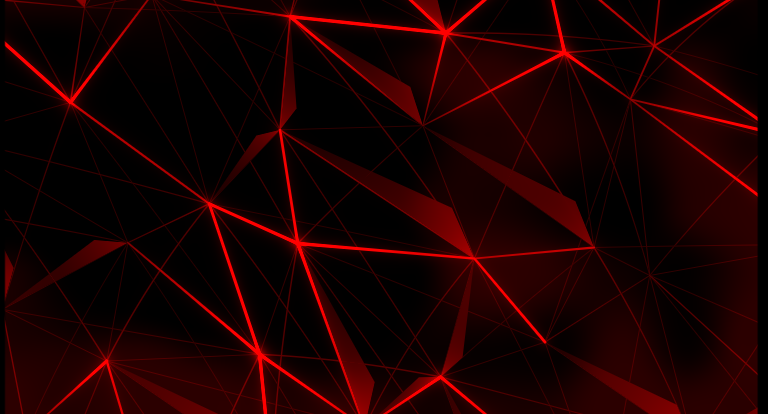
A Shadertoy shader for this background:

```glsl
#define AXIS_A vec2(0.31, -0.23)   // falling diagonal of the lattice
#define AXIS_B vec2(0.04, -0.33)   // near-vertical lattice axis
#define JITTER 0.62
#define THIN 0.0011
#define THICK 0.0040
#define FAINT_LEVEL 0.19
#define GLOW_RADIUS 0.012
#define GLOW_LEVEL 0.24
#define HAZE_LEVEL 0.17
#define HAZE_SCALE 2.6
#define SHARD_CHANCE 0.10
#define SEED 7.0

const vec2 LINKS[6] = vec2[6](vec2(1, 0), vec2(0, 1), vec2(1, -1),
                              vec2(1, 1), vec2(2, -1), vec2(1, -2));

float hash(vec2 v) {
    return fract(sin(dot(v + SEED, vec2(127.1, 311.7))) * 43758.5453);
}

float noise(vec2 p) {
    vec2 i = floor(p), f = fract(p);
    f = f * f * (3.0 - 2.0 * f);
    return mix(mix(hash(i), hash(i + vec2(1, 0)), f.x),
               mix(hash(i + vec2(0, 1)), hash(i + vec2(1, 1)), f.x), f.y);
}

// Jittered lattice point in canvas units
vec2 nodePosition(vec2 id) {
    vec2 offset = vec2(hash(id), hash(id + 41.3)) - 0.5;
    return mat2(AXIS_A, AXIS_B) * (id + JITTER * offset);
}

float nodeEnergy(vec2 id) {
    return 0.15 + 0.85 * smoothstep(0.1, 0.6, hash(id + 83.7));
}

// x: line brightness, y: glow, z: filled shard beside the line
vec3 link(vec2 p, vec2 idA, vec2 idB, int kind, float pixel) {
    vec2 a = nodePosition(idA), span = nodePosition(idB) - a;
    float len = length(span);
    vec2 dir = span / len, q = p - a;
    float along = dot(q, dir), t = clamp(along / len, 0.0, 1.0);
    float side = dir.x * q.y - dir.y * q.x;
    float pick = hash(idA * 1.7 + float(kind) * 13.1);
    float pickB = hash(idA * 2.3 + float(kind) * 5.9 + 19.0);

    // Main links may burn brightly; long cross links stay thin and bow a little
    bool isMain = kind < 3;
    if (!isMain && pick < 0.4) return vec3(0.0);
    float weight = isMain ? smoothstep(0.35, 0.7, pick) : 0.3 * pickB * pickB;
    float energy = weight * mix(nodeEnergy(idA), nodeEnergy(idB), t);
    float bow = isMain ? 0.0 : 0.16 * pow(pickB - 0.5, 3.0) * t * (1.0 - t) * 4.0;

    float d = length(vec2(along - t * len, side - bow));
    float halfWidth = mix(THIN, THICK, energy);
    float core = clamp((halfWidth - d) / pixel + 0.5, 0.0, 1.0);
    float level = mix(FAINT_LEVEL, 1.0, energy) * (isMain ? 1.0 : 0.8);
    float glow = GLOW_LEVEL * energy * energy * exp(-d / GLOW_RADIUS);

    // Narrow triangle with a long point at one end
    float shard = 0.0;
    if (isMain && pickB < SHARD_CHANCE) {
        float rise = 0.16 * len * min(t, 4.0 * (1.0 - t));
        float inside = clamp(min(side, rise - side) / pixel + 0.5, 0.0, 1.0);
        shard = inside * step(0.001, rise) * mix(0.12, 0.45, t * t);
    }
    return vec3(core * level, glow, shard);
}

void mainImage(out vec4 fragColor, in vec2 fragCoord) {
    vec2 uv = fragCoord / iResolution.xy;
    vec2 p = fragCoord / iResolution.y;
    float pixel = 1.0 / iResolution.y;
    vec2 cell = floor(inverse(mat2(AXIS_A, AXIS_B)) * p + 0.5);

    // Web of links around the current cell
    float line = 0.0, glow = 0.0, shard = 0.0;
    for (int y = -2; y <= 3; y++)
    for (int x = -3; x <= 1; x++) {
        vec2 id = cell + vec2(x, y);
        for (int k = 0; k < 6; k++) {
            vec3 light = link(p, id, id + LINKS[k], k, pixel);
            line = max(line, light.x);
            glow += light.y;
            shard = max(shard, light.z);
        }
    }

    // Soft patches of haze
    float cloud = 0.7 * noise(p * HAZE_SCALE) + 0.3 * noise(p * HAZE_SCALE * 2.3 + 9.0);
    float haze = HAZE_LEVEL * smoothstep(0.48, 0.82, cloud);

    float red = max(line, shard) + glow + haze;

    // Dark margins at the left and right
    float margin = smoothstep(0.005, 0.008, uv.x) * (1.0 - smoothstep(0.985, 0.988, uv.x));
    fragColor = vec4(min(red, 1.0) * margin, 0.0, 0.0, 1.0);
}
```
